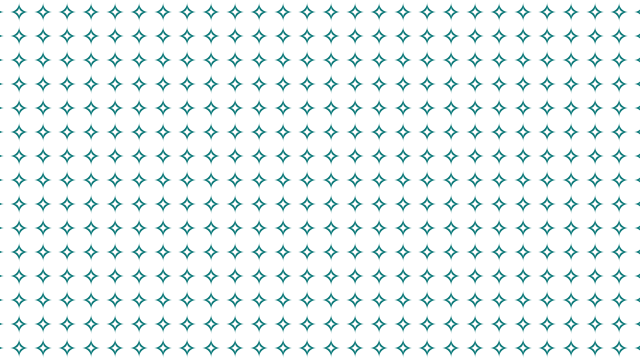
Give the GLSL for this pattern, as a WebGL 1 fragment shader.

```glsl
precision highp float;

uniform vec2 u_resolution;

const float ROWS = 15.0;                          // repeats over the canvas height
const vec2 FIRST_CENTER = vec2(0.795, 0.5);       // first star, in cells
const float OUTER_RADIUS = 0.39;                  // tip distance, in cells
const float INNER_RADIUS = 0.205;                 // tip distance of the hollow
const vec3 PAPER = vec3(1.0);
const vec3 INK = vec3(0.04, 0.47, 0.47);
const int SAMPLES = 4;                            // subsamples per pixel side

// Four-pointed star bounded by quarter circles that meet at the tips.
float starDistance(vec2 p, float radius) {
  vec2 q = abs(p);
  float arcs = radius - length(q - radius);
  float bounds = max(q.x, q.y) - radius;
  return max(arcs, bounds);
}

// Star outline that thins out towards the tips.
float hollowStar(vec2 p) {
  return max(starDistance(p, OUTER_RADIUS), -starDistance(p, INNER_RADIUS));
}

void main() {
  float cellsPerPixel = ROWS / u_resolution.y;
  float sampleWidth = cellsPerPixel / float(SAMPLES);

  // Average subsamples so the needle tips fade smoothly.
  float coverage = 0.0;
  for (int j = 0; j < SAMPLES; j++) {
    for (int i = 0; i < SAMPLES; i++) {
      vec2 offset = (vec2(float(i), float(j)) + 0.5) / float(SAMPLES) - 0.5;
      vec2 grid = (gl_FragCoord.xy + offset) * cellsPerPixel;
      vec2 cell = fract(grid - FIRST_CENTER + 0.5) - 0.5;
      coverage += clamp(0.5 - hollowStar(cell) / sampleWidth, 0.0, 1.0);
    }
  }
  coverage /= float(SAMPLES * SAMPLES);

  gl_FragColor = vec4(mix(PAPER, INK, coverage), 1.0);
}
```
